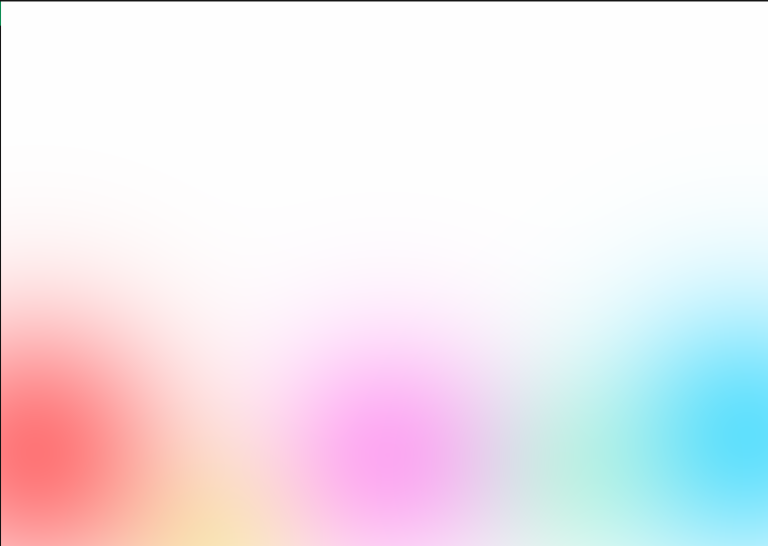
Give the GLSL for this background, as a WebGL 2 fragment shader.

```glsl
#version 300 es
precision highp float;
// Soft coloured glows along the foot of a near-white page.
// Each glow is a Gaussian spot that tints the page by multiplication,
// so neighbours mix like dyes; thin dark rules edge the top and left.

uniform vec2 u_resolution;
out vec4 outColor;

const float ASPECT = 512.0 / 364.0;

const vec3 PAPER  = vec3(0.997);
const vec3 CORAL  = vec3(1.00, 0.46, 0.47);
const vec3 YELLOW = vec3(0.98, 0.97, 0.76);
const vec3 PINK   = vec3(1.00, 0.66, 0.96);
const vec3 MINT   = vec3(0.84, 0.99, 0.90);
const vec3 CYAN   = vec3(0.38, 0.88, 1.00);
const vec3 INK    = vec3(0.08);
const vec3 GREEN  = vec3(0.05, 0.55, 0.32);

// Tint factor of a round glow: full colour at its centre, white far away
vec3 glow(vec2 p, vec2 center, float spread, vec3 tint) {
    vec2 d = (p - center) / spread;
    return mix(vec3(1.0), tint, exp(-0.5 * dot(d, d)));
}

// Coverage of a rule of given width lying against an edge, one pixel soft
float rule(float distanceToEdge, float width, float pixel) {
    return clamp((width - distanceToEdge) / pixel + 0.5, 0.0, 1.0);
}

void main() {
    // Canvas height is one unit; x runs from 0 to ASPECT
    vec2 uv = gl_FragCoord.xy / u_resolution;
    vec2 p = vec2(uv.x * ASPECT, uv.y);
    vec2 pixel = vec2(ASPECT, 1.0) / u_resolution;

    // Glows, from left to right
    vec3 color = PAPER;
    color *= glow(p, vec2(0.064, 0.172), 0.174, CORAL);
    color *= glow(p, vec2(0.385, 0.000), 0.137, YELLOW);
    color *= glow(p, vec2(0.711, 0.167), 0.156, PINK);
    color *= glow(p, vec2(1.044, 0.140), 0.137, MINT);
    color *= glow(p, vec2(1.370, 0.203), 0.174, CYAN);

    // Edge rules; the left one turns green near the top corner
    float fromTop = 1.0 - p.y;
    vec3 leftInk = mix(INK, GREEN, rule(fromTop, 0.047, pixel.y));
    color = mix(color, leftInk, rule(p.x, 0.0019, pixel.x));
    color = mix(color, INK, rule(fromTop, 0.0027, pixel.y));

    outColor = vec4(color, 1.0);
}
```
